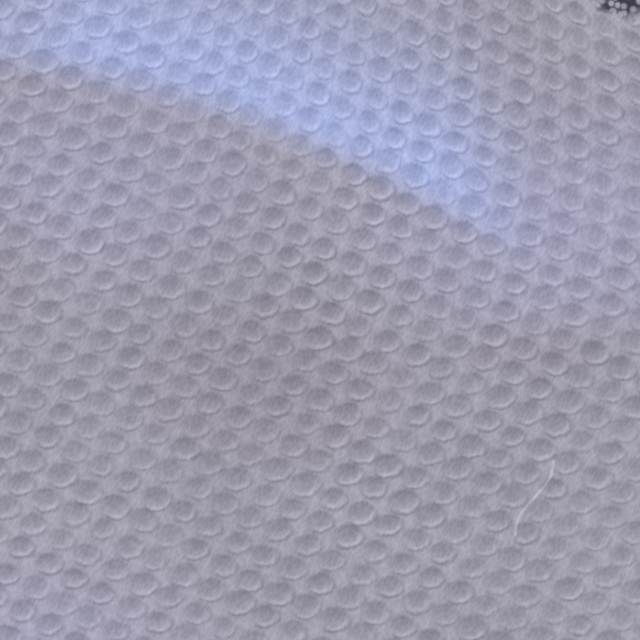
Give the GLSL for this texture, as a Shadertoy shader.

```glsl
// Waffle-embossed lilac paper: a tilted grid of soft dimples under a bluish band of light.
#define GRAD_U vec2(18.0, -10.0)  // dimples per canvas along each row
#define GRAD_V vec2(10.9, 20.6)   // rows per canvas
#define BEND vec2(15.5, 5.0)      // lattice bend toward the upper right
#define PIT_RADIUS 0.41           // dimple radius in cells
#define JITTER 0.13               // random shift of each dimple
#define RELIEF 0.092              // strength of the embossing
#define GRAIN 0.062               // strength of the paper fibres
#define PAPER vec3(0.612, 0.600, 0.660)
#define BLUE_LIGHT vec3(0.655, 0.705, 0.895)
#define VIOLET vec3(0.645, 0.642, 0.765)
#define WARM vec3(0.580, 0.558, 0.598)

vec2 hash2(vec2 p) {
    vec3 q = fract(p.xyx * vec3(0.1031, 0.1030, 0.0973));
    q += dot(q, q.yzx + 33.33);
    return fract((q.xx + q.yz) * q.zy);
}

// Distance to the nearest scattered point
float cellular(vec2 p) {
    vec2 cell = floor(p);
    float nearest = 2.0;
    for (int j = -1; j <= 1; j++)
    for (int i = -1; i <= 1; i++) {
        vec2 c = cell + vec2(i, j);
        nearest = min(nearest, length(c + hash2(c) - p));
    }
    return nearest;
}

// Smooth mottling from layered sines, about -1 to 1
float mottle(vec2 p) {
    float sum = 0.0, amp = 0.5;
    for (int i = 0; i < 4; i++) {
        sum += amp * sin(p.x + 1.7 * sin(p.y)) * cos(p.y - 1.3 * sin(p.x));
        p = mat2(1.2, 1.4, -1.4, 1.2) * p + 2.3;
        amp *= 0.6;
    }
    return sum;
}

mat2 rotation(float a) {
    return mat2(cos(a), sin(a), -sin(a), cos(a));
}

// Soft spot of light centred at c
float glow(vec2 p, vec2 c, vec2 size) {
    vec2 d = (p - c) / size;
    return exp(-dot(d, d));
}

// Shading of one dimple; q is the offset from its centre in cells
float dimple(vec2 q, vec2 rnd) {
    float radius = PIT_RADIUS * mix(0.92, 1.10, rnd.x);
    float r = length(q * vec2(0.88, 1.10));
    float inside = 1.0 - smoothstep(radius - 0.12, radius + 0.07, r);
    float lower = smoothstep(-0.2, 0.9, dot(q, vec2(0.40, -0.92)) / max(r, 0.01));
    float hollow = inside * (-0.35 - 0.8 * q.y / radius);
    float lip = exp(-pow((r - radius + 0.08) / 0.08, 2.0)) * lower;
    float crease = exp(-pow((r - radius - 0.04) / 0.065, 2.0)) * lower;
    float upper = exp(-pow((r - radius + 0.03) / 0.09, 2.0)) * (1.0 - lower);
    return mix(0.65, 1.15, rnd.y) * (hollow + 0.55 * lip - 0.85 * crease - 0.20 * upper);
}

float emboss(vec2 p) {
    vec2 bent = max(p - vec2(0.30, 0.35), 0.0);
    vec2 lattice = vec2(dot(p, GRAD_U), dot(p, GRAD_V)) + BEND * bent.x * bent.y * bent.y;
    lattice += 0.07 * vec2(sin(7.0 * p.y + 2.0 * p.x), sin(6.0 * p.x - 3.0 * p.y));
    lattice += vec2(0.32, 0.20);
    vec2 cell = floor(lattice);
    vec2 rough = 0.07 * vec2(mottle(p * 55.0), mottle(p * 55.0 + 9.0));
    mat2 upright = rotation(-0.49 + 0.7 * bent.x * bent.y);
    float shade = 0.0;
    for (int j = -1; j <= 1; j++)
    for (int i = -1; i <= 1; i++) {
        vec2 c = cell + vec2(i, j);
        vec2 offset = lattice - c - 0.5 - JITTER * (hash2(c + 71.0) - 0.5);
        shade += dimple(upright * (offset * vec2(1.05, 0.93)) + rough, hash2(c + 19.0));
    }
    // Raised ribs between the dimples, strongest along the steep rows
    vec2 rib = cos(6.2832 * lattice);
    return shade + 0.20 * rib.x + 0.08 * rib.y + 0.28;
}

// Broad colour of the light on the sheet
vec3 lighting(vec2 p) {
    vec3 col = PAPER * (1.0 + 0.03 * mottle(p * 7.0));
    col = mix(col, WARM, 0.8 * glow(p, vec2(0.43, 0.42), vec2(0.20, 0.13)));
    col = mix(col, WARM, 0.6 * glow(p, vec2(0.85, 0.45), vec2(0.13, 0.05)));
    col = mix(col, WARM, 0.6 * glow(p, vec2(0.0, 0.58), vec2(0.07, 0.10)));
    col = mix(col, VIOLET, 0.75 * glow(p, vec2(0.86, 0.66), vec2(0.24, 0.16)));
    col = mix(col, VIOLET, 0.45 * glow(p, vec2(0.12, 0.72), vec2(0.30, 0.15)));
    col = mix(col, VIOLET, 0.40 * glow(p, vec2(0.05, 0.0), vec2(0.22, 0.12)));
    float above = p.y - (0.90 - 0.10 * p.x - 0.33 * p.x * p.x);
    float band = smoothstep(-0.035, 0.045, above) * exp(-pow(max(above, 0.0) / 0.23, 2.0));
    band *= (1.0 - smoothstep(0.66, 0.88, p.x)) * mix(0.65, 1.0, smoothstep(0.0, 0.2, p.x));
    return mix(col, BLUE_LIGHT, band * (0.9 + 0.1 * mottle(p * 9.0)));
}

void mainImage(out vec4 fragColor, in vec2 fragCoord) {
    vec2 p = fragCoord / iResolution.xy;
    float contrast = 0.90 + 0.22 * mottle(p * 5.0 + 4.0);
    vec3 col = lighting(p) + RELIEF * contrast * emboss(p);

    // Short slanted fibres
    vec2 fibre = rotation(0.5) * p;
    col += GRAIN * (cellular(fibre * vec2(190.0, 95.0)) - 0.48);
    col += 0.35 * GRAIN * mottle(p * 90.0);

    // Loose pale thread
    float along = clamp((p.y - 0.165) / 0.115, 0.0, 1.0);
    float threadX = 0.805 + 0.060 * along - 0.008 * sin(6.28 * along);
    float thread = length(p - vec2(threadX, mix(0.165, 0.28, along)));
    col += 0.08 * (1.0 - smoothstep(0.001, 0.004, thread));

    // Dark frayed gap in the upper right corner
    float gap = length((p - vec2(0.985, 1.005)) * vec2(0.6, 1.1)) + 0.012 * mottle(p * 60.0);
    float fray = smoothstep(0.15, 0.6, cellular(p * 75.0));
    col = mix(col, vec3(0.25, 0.24, 0.30), (1.0 - smoothstep(0.018, 0.042, gap)) * fray);
    fragColor = vec4(clamp(col, 0.0, 1.0), 1.0);
}
```
